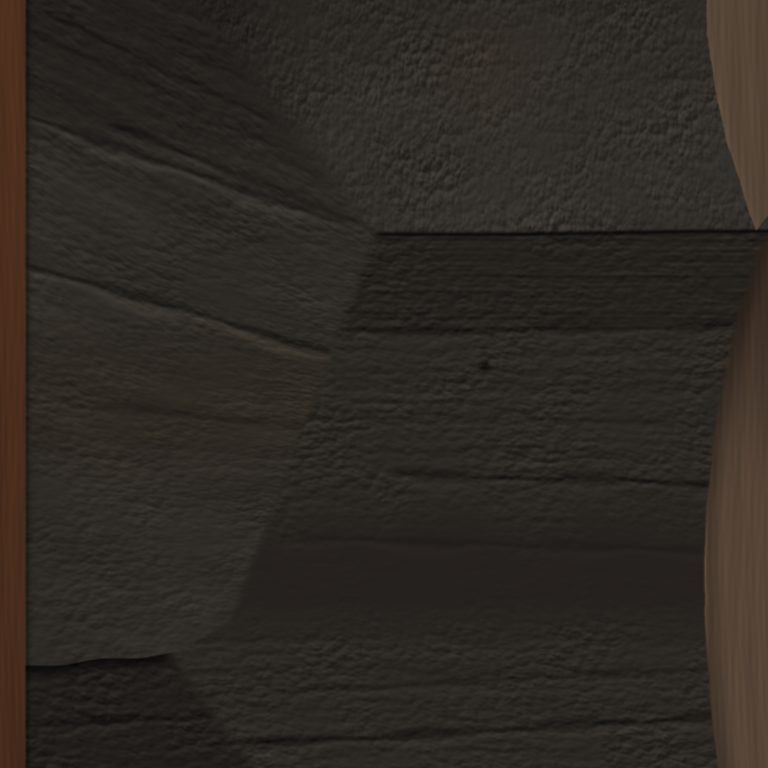
A WebGL 2 fragment shader for this texture:

```glsl
#version 300 es
precision highp float;
uniform vec2 u_resolution;
out vec4 fragColor;

vec2 hash2(vec2 cell) {
  vec3 h = fract(cell.xyx * vec3(.1031, .1030, .0973));
  h += dot(h, h.yzx + 33.33);
  return fract((h.xx + h.yz) * h.zy);
}

// Distance to the nearest scattered cell point
float cellular(vec2 p) {
  vec2 cell = floor(p), f = fract(p);
  float nearest = 2.;
  for (int k = 0; k < 9; k++) {
    vec2 o = vec2(k % 3 - 1, k / 3 - 1);
    vec2 d = o + hash2(cell + o) - f;
    nearest = min(nearest, dot(d, d));
  }
  return sqrt(nearest);
}

float layeredSines(vec2 p) {
  float sum = 0., amp = .5;
  for (int i = 0; i < 4; i++) {
    sum += amp * sin(p.x + 1.7 * sin(p.y * .8)) * cos(p.y + sin(p.x * .6));
    p = mat2(1.5, 1.1, -1.1, 1.5) * p + 2.3;
    amp *= .62;
  }
  return sum;
}

// Lit slope of a lumpy surface, stronger in patches
float relief(vec2 p, vec2 scale) {
  p += .003 * vec2(layeredSines(p * 43.), layeredSines(p.yx * 37.));
  vec2 a = p * scale, b = (p + vec2(-.0015, .0035)) * scale;
  float slope = cellular(b) - cellular(a) + .6 * (cellular(b * 1.9) - cellular(a * 1.9));
  return slope * (1. + .9 * layeredSines(p * 23.));
}

// Long brushed lines, broken into uneven runs
float striations(vec2 p, float freq) {
  float y = p.y * freq + .6 * sin(p.x * 9.) + .8 * layeredSines(p * vec2(17, 29));
  float runs = .8 + .9 * layeredSines(p * vec2(8, 57));
  return runs * (sin(y) * sin(y * .37 + 1.) + .5 * sin(y * 2.3 + sin(p.x * 14.)));
}

// Dark cut with a lit lip below it, fading beyond its ends
float groove(vec2 p, vec2 a, vec2 b, float lip) {
  float t = (p.x - a.x) / (b.x - a.x);
  float wobble = .003 * layeredSines(vec2(p.x * 25., a.y * 50.));
  float width = .0055 + .002 * sin(p.x * 33. + a.y * 70.);
  float d = (p.y - mix(a.y, b.y, t) - wobble) / width;
  float ends = smoothstep(-.03, .06, t) * smoothstep(1.04, .95, t);
  return ends * (lip * exp(-.7 * (d + 1.5) * (d + 1.5)) - exp(-d * d));
}

// Horizontal travel of a straight edge from a to b at height y
float edgeX(float y, vec2 a, vec2 b) {
  return (b.x - a.x) * clamp((y - a.y) / (b.y - a.y), 0., 1.);
}

float cover(float d, float soft) { return smoothstep(-soft, soft, d); }

vec3 wood(vec2 p, vec3 tone) {
  float fibre = sin(p.x * 700. + 3. * sin(p.y * 8.)) * sin(p.y * 31. + p.x * 90.);
  return tone * (1. + .07 * layeredSines(p * vec2(190, 7)) + .04 * fibre);
}

vec3 topPanel(vec2 p) {
  float light = mix(.74, 1., smoothstep(.24, .45, p.x)) * (1. - .1 * smoothstep(.85, 1., p.y));
  float rust = smoothstep(.12, 0., length(p - vec2(.63, .92)));
  vec3 tone = vec3(.196, .18, .162) * light + vec3(.01, .002, -.002) * rust;
  return tone * (1. + .44 * relief(p, vec2(80, 58)) + .06 * layeredSines(p * 14.));
}

vec3 leftPanel(vec2 p) {
  vec2 q = p + vec2(0, p.x * mix(-.1, .42, smoothstep(.15, .75, p.y)));
  float lines = striations(q, 150.) * mix(.03, .09, smoothstep(.6, 1., p.y));
  float cuts = groove(p, vec2(.03, .85), vec2(.45, .708), .8)
    + .8 * groove(p, vec2(.14, .842), vec2(.48, .703), .4)
    + groove(p, vec2(.03, .655), vec2(.44, .539), .9)
    + .4 * groove(p, vec2(.03, .48), vec2(.4, .445), .5)
    + .6 * groove(p, vec2(.05, .99), vec2(.36, .84), .3);
  float shade = mix(1.03, .78, smoothstep(.75, 1., p.y + .25 * p.x));
  vec3 tone = mix(vec3(.174, .16, .143), vec3(.178, .157, .135), smoothstep(.18, 0., abs(p.y - .48)));
  return tone * shade * (1. + .3 * relief(q, vec2(44, 72)) + lines + .36 * cuts
    + .1 * layeredSines(q * vec2(12, 30)));
}

vec3 centrePanel(vec2 p) {
  float calm = smoothstep(.14, .23, p.y) * smoothstep(.38, .27, p.y + .03 * layeredSines(p * 15.));
  float upper = smoothstep(.565, .585, p.y);
  float lines = mix(striations(p, 210.) * .07, striations(p, 400.) * .12, upper) * (1. - .9 * calm);
  float cuts = groove(p, vec2(.44, .569), vec2(.96, .575), .4)
    + groove(p, vec2(.5, .384), vec2(.93, .37), .45)
    + .4 * groove(p, vec2(.36, .3), vec2(.92, .285), .5)
    + .5 * groove(p, vec2(.24, .092), vec2(.93, .13), .5)
    + groove(p, vec2(.3, .03), vec2(.94, .066), .5);
  float knot = smoothstep(.013, 0., length(p - vec2(.633, .522)));
  vec3 tone = mix(vec3(.166, .151, .133), vec3(.147, .129, .116), calm) * (1. - .14 * upper);
  float bumps = relief(p, vec2(48, 82)) * mix(.36, .05, calm);
  return tone * (1. + bumps + lines + .36 * cuts - .45 * knot);
}

void main() {
  vec2 p = gl_FragCoord.xy / u_resolution;
  float aa = 1.5 / u_resolution.y;
  float rough = .005 * layeredSines(vec2(p.y * 50., 1));

  // Centre and top faces with a shadowed seam
  float seam = p.y - .697 - .002 * sin(p.x * 8.);
  vec3 color = mix(centrePanel(p), topPanel(p), cover(seam, aa));
  color *= 1. - .65 * exp(-seam * seam * 110000.);

  // Dark lower corner, then the slanted left face
  float ledge = .129 + .09 * p.x + .002 * sin(p.x * 60.) - p.y;
  float cornerX = .33 + edgeX(p.y, vec2(.33, 0), vec2(.22, .145));
  vec3 corner = vec3(.131, .118, .105) * (1. + .5 * relief(p, vec2(42, 68))
    + .3 * groove(p, vec2(.02, .055), vec2(.28, .068), .5));
  corner *= 1. - .6 * smoothstep(.022, 0., ledge);
  color = mix(color, corner, cover(cornerX + rough - p.x, .012) * cover(ledge, aa));
  float sideX = .22 + edgeX(p.y, vec2(.22, .145), vec2(.3, .19))
    + edgeX(p.y, vec2(.3, .19), vec2(.49, .697)) + edgeX(p.y, vec2(.49, .697), vec2(.25, 1));
  float sideSoft = mix(.008, .03, smoothstep(.66, .8, p.y));
  color = mix(color, leftPanel(p), cover(sideX + rough - p.x, sideSoft) * cover(-ledge, aa));

  // Exposed wood on the right, above and below the notch
  float upper = p.x - .92 - .065 * pow(clamp((1. - p.y) / .3, 0., 1.), 1.8) - .4 * rough;
  float notch = p.y - .7 - max(p.x - .985, 0.) * 1.3;
  vec3 upperWood = wood(p, vec3(.325, .265, .212)) * (1. + .15 * exp(-abs(upper) * 180.));
  color = mix(color, upperWood, cover(upper, aa) * cover(notch, aa));
  float rise = clamp((p.y - .25) / .46, 0., 1.), drop = max(1. - p.y / .25, 0.);
  float lower = p.x - .917 - .083 * rise * rise - .018 * drop * drop - .3 * rough;
  float dusk = smoothstep(.33, .66, p.y);
  vec3 lowerWood = wood(p, mix(vec3(.335, .267, .213), vec3(.22, .17, .138), dusk));
  lowerWood *= mix(.74, 1., smoothstep(0., .03, lower));
  lowerWood += vec3(.13, .09, .05) * exp(-abs(lower - .002) * 500.) * smoothstep(.13, .02, abs(p.y - .24));
  color = mix(color, lowerWood, cover(lower, mix(aa, .008, dusk)) * cover(.69 - p.y, .012));

  // Warm strip along the left border
  color *= 1. - .35 * exp(-abs(p.x - .036) * 350.);
  vec3 strip = wood(p, mix(vec3(.27, .165, .11), vec3(.31, .187, .115), p.y));
  fragColor = vec4(mix(color, strip, cover(.033 - p.x, aa)), 1);
}
```
